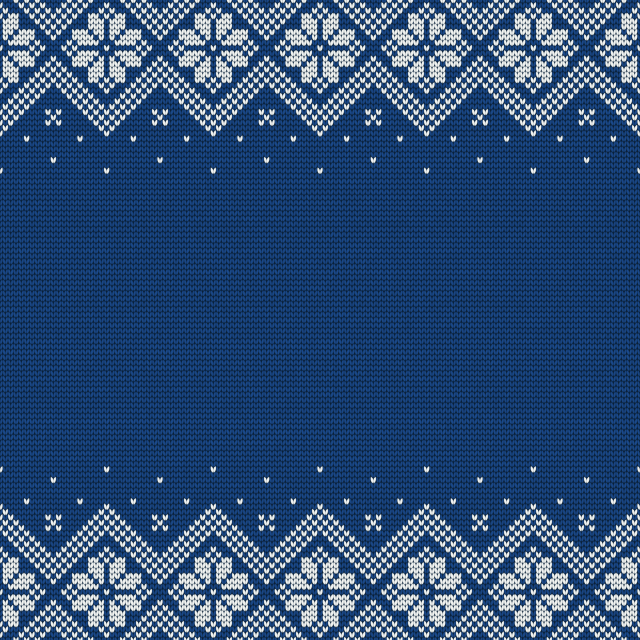
This pattern is drawn by a WebGL 1 fragment shader. Its source:

```glsl
precision highp float;
// Knitted Nordic borders on navy: stars, zigzag bands and scattered single stitches.
// Slanted leaf shapes form the V stitches; a mirrored 20-column repeat decides
// which are white. A small supersampling loop keeps the yarn edges smooth.
uniform vec2 u_resolution;

#define STITCHES 120.0
#define REPEAT 20.0
#define STAR_ROW 9.0
#define SLANT 1.0
#define SAMPLES 3
#define NAVY vec3(0.10, 0.275, 0.52)
#define SHADOW vec3(0.035, 0.12, 0.21)
#define WHITE vec3(0.94, 0.95, 0.94)

float hash(vec2 p) {
  return fract(sin(dot(p, vec2(127.1, 311.7))) * 43758.5453);
}

// One when two grid positions coincide.
float same(vec2 a, vec2 b) {
  vec2 d = abs(a - b);
  return 1.0 - step(0.5, max(d.x, d.y));
}

// Four stitches around an empty centre.
float smallDiamond(vec2 p, vec2 centre) {
  vec2 d = abs(p - centre);
  return 1.0 - step(0.5, abs(d.x + d.y - 1.0));
}

// Eight slanted petals and a centre stitch.
float star(vec2 p) {
  vec2 a = abs(p);
  float inner = min(a.x, a.y);
  float outer = max(a.x, a.y);
  float petal = step(0.5, inner) * step(inner, 3.5)
              * step(inner + 0.5, outer)
              * step(outer, min(inner + 4.5, 6.5));
  return max(petal, same(a, vec2(0.0)));
}

// Three diagonal lines enclosing each star.
float latticeBand(vec2 p) {
  float q = p.x + abs(p.y);
  float odd = step(0.5, mod(q + 0.1, 2.0) - 0.5);
  // Distances 12, 14 and 16 from the star centre are even.
  return (1.0 - odd) * step(11.5, q) * step(q, 16.5);
}

float whiteStitch(vec2 cell) {
  // Fold columns about the star and rows about the middle of the cloth.
  float column = abs(mod(cell.x + REPEAT * 0.5, REPEAT) - REPEAT * 0.5);
  float row = STITCHES * 0.5 - abs(cell.y - STITCHES * 0.5);
  vec2 p = vec2(column, row);
  vec2 fromStar = p - vec2(0.0, STAR_ROW);
  float white = max(star(fromStar), latticeBand(fromStar));
  white = max(white, smallDiamond(abs(fromStar), vec2(0.0, 7.0)));
  white = max(white, smallDiamond(abs(fromStar), vec2(7.0, 0.0)));

  // Small crosses below the peaks.
  vec2 fromCross = abs(p - vec2(10.0, 22.0));
  white = max(white, same(fromCross, vec2(1.0)));
  white = max(white, same(fromCross, vec2(0.0)));

  // Sparse stitches fading into the plain field.
  white = max(white, same(p, vec2(5.0, 26.0)));
  white = max(white, same(p, vec2(10.0, 30.0)));
  return max(white, same(p, vec2(0.0, 32.0)));
}

vec3 knit(vec2 uv) {
  vec2 p = uv * STITCHES;
  float column = floor(p.x + 0.5);
  float side = abs(p.x - column);

  // Slanting rows outward from each column turns them into Vs.
  float slanted = p.y - SLANT * (side - 0.25);
  float row = floor(slanted + 0.5);
  vec2 cell = vec2(column, row);
  vec2 leaf = vec2((side - 0.25) * 4.0, (slanted - row) * 2.0);
  float white = whiteStitch(cell);
  float size = mix(0.94, 1.08, white);
  float yarn = 1.0 - smoothstep(0.60, 1.10, length(leaf * 0.90) / size);

  // Slight differences between stitches and rows of yarn.
  float tone = 0.96 + 0.06 * hash(cell) + 0.04 * hash(vec2(row, 3.0));
  vec3 colour = mix(NAVY * tone, WHITE, white);
  return mix(SHADOW, colour, yarn);
}

void main() {
  vec3 colour = vec3(0.0);
  for (int y = 0; y < SAMPLES; y++) {
    for (int x = 0; x < SAMPLES; x++) {
      vec2 offset = (vec2(float(x), float(y)) + 0.5) / float(SAMPLES) - 0.5;
      colour += knit((gl_FragCoord.xy + offset) / u_resolution);
    }
  }
  gl_FragColor = vec4(colour / float(SAMPLES * SAMPLES), 1.0);
}
```
